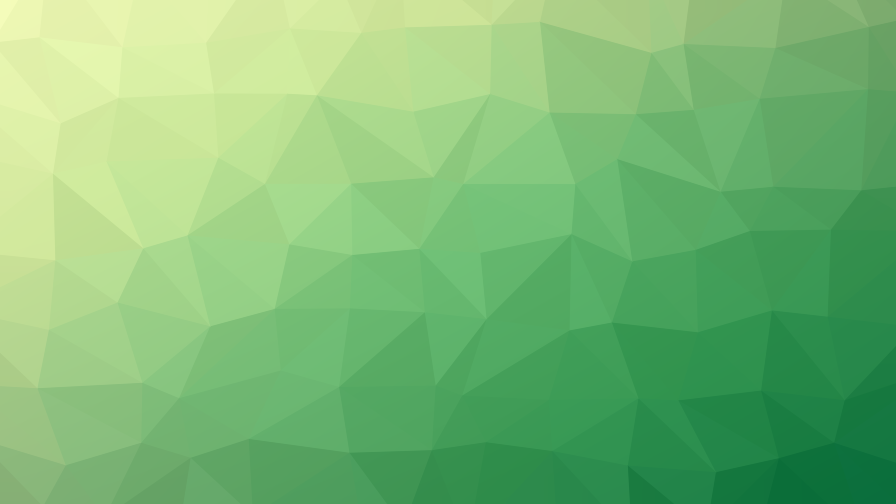
This background is drawn by a Shadertoy shader. Its source:

```glsl
// Low-poly mesh of flat facets, shaded from pale lime (top left) to deep green (bottom right).

const vec2 GRID_CELLS = vec2(12.4, 7.2);    // mesh cells across the canvas
const vec2 GRID_SHIFT = vec2(0.7, 0.7);     // first mesh vertex, in cells
const vec2 JITTER = vec2(0.33, 0.27);       // vertex displacement, in cells
const float FACET_SOFTNESS = 0.2;           // 0 = flat facets, 1 = smooth gradient
const float FACET_CONTRAST = 0.022;         // brightness spread between facets

// Colours at equal steps along the falling diagonal
const vec3 DIAGONAL[5] = vec3[5](
    vec3(0.95, 0.98, 0.72),
    vec3(0.79, 0.91, 0.60),
    vec3(0.44, 0.75, 0.46),
    vec3(0.19, 0.58, 0.31),
    vec3(0.02, 0.41, 0.22));

// Tints that dull the two corners off the diagonal
const vec3 TOP_RIGHT_TINT = vec3(0.03, -0.095, -0.04);
const vec3 BOTTOM_LEFT_TINT = vec3(0.09, -0.055, 0.01);

vec2 hash2(vec2 p) {
    vec2 q = vec2(dot(p, vec2(12.71, 31.17)), dot(p, vec2(26.95, 18.33)));
    return fract(sin(q) * 437.58);
}

float cross2(vec2 a, vec2 b) {
    return a.x * b.y - a.y * b.x;
}

float area2(vec2 a, vec2 b, vec2 c) {
    return cross2(b - a, c - a);
}

// Mesh vertex in grid space
vec2 meshVertex(vec2 id) {
    return id + JITTER * (2.0 * hash2(id + 3.0) - 1.0);
}

// Smooth background colour at a canvas position in 0..1
vec3 gradientColor(vec2 uv) {
    uv = clamp(uv, 0.0, 1.0);
    float down = 1.0 - uv.y;
    float steps = 2.0 * (uv.x + down);
    int i = int(min(steps, 3.0));
    vec3 color = mix(DIAGONAL[i], DIAGONAL[i + 1], steps - float(i));
    float side = uv.x - down;
    return color + side * side * (side > 0.0 ? TOP_RIGHT_TINT : BOTTOM_LEFT_TINT);
}

// Signed distance to the left of edge a-b
float edgeDistance(vec2 p, vec2 a, vec2 b) {
    return cross2(normalize(b - a), p - a);
}

// Facet colour in rgb, weighted by its coverage in a
vec4 facet(vec2 p, vec2 a, vec2 b, vec2 c, float pixel) {
    float inside = min(edgeDistance(p, a, b),
                   min(edgeDistance(p, b, c), edgeDistance(p, c, a)));
    float coverage = smoothstep(-0.6 * pixel, 0.6 * pixel, inside);
    vec2 center = (a + b + c) / 3.0;
    vec2 samplePos = mix(center, p, FACET_SOFTNESS);
    vec3 color = gradientColor((samplePos + GRID_SHIFT) / GRID_CELLS);
    color += FACET_CONTRAST * (2.0 * hash2(center).x - 1.0);
    return vec4(color, 1.0) * coverage;
}

void mainImage(out vec4 fragColor, in vec2 fragCoord) {
    vec2 uv = fragCoord / iResolution.xy;
    vec2 p = uv * GRID_CELLS - GRID_SHIFT;
    vec2 cell = floor(p);
    float pixel = GRID_CELLS.y / iResolution.y;
    vec4 sum = vec4(gradientColor(uv), 1.0) * 0.001;

    // Displaced cells can reach into their neighbours
    for (int y = -1; y <= 1; y++) {
        for (int x = -1; x <= 1; x++) {
            vec2 id = cell + vec2(x, y);
            vec2 a = meshVertex(id);
            vec2 b = meshVertex(id + vec2(1, 0));
            vec2 c = meshVertex(id + vec2(1, 1));
            vec2 d = meshVertex(id + vec2(0, 1));

            // Split along the diagonal that leaves the fuller triangles
            float splitAC = min(area2(a, b, c), area2(a, c, d));
            float splitBD = min(area2(a, b, d), area2(b, c, d));
            if (splitAC > splitBD) {
                sum += facet(p, a, b, c, pixel) + facet(p, a, c, d, pixel);
            } else {
                sum += facet(p, a, b, d, pixel) + facet(p, b, c, d, pixel);
            }
        }
    }
    fragColor = vec4(sum.rgb / sum.a, 1.0);
}
```
